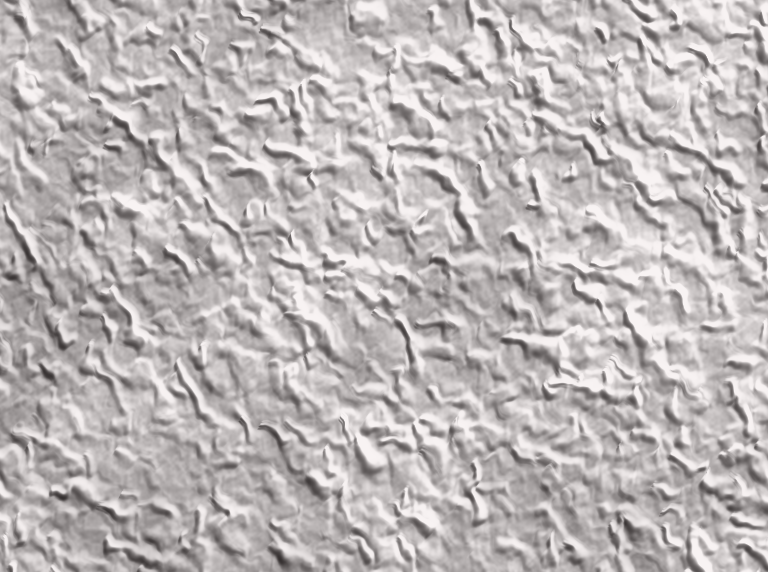
Reproduce this texture procedurally as a WebGL 2 fragment shader.

```glsl
#version 300 es
precision highp float;
// Rough white plaster: broken slanted ridges, lumps and sand under raking light.

#define LIGHT_DIR vec2(0.50, 0.866)
#define RIDGE_ANGLE -0.92
#define ANGLE_SPREAD 1.7
#define RIDGE_HEIGHT 0.0125
#define LUMP_HEIGHT 0.0105
#define PLAQUE_HEIGHT 0.0085
#define GRAIN_HEIGHT 0.0042
#define NEAR_STEP 0.0026
#define FAR_STEP 0.0075
#define RELIEF 1.25
#define BLOTCH 0.15
#define MID_TONE 0.735

uniform vec2 u_resolution;
out vec4 fragColor;

vec3 hash3(vec2 p) {
  vec3 q = fract(vec3(p.xyx) * vec3(0.1031, 0.1030, 0.0973));
  q += dot(q, q.yxz + 33.33);
  return fract((q.xxy + q.yzz) * q.zyx);
}

float noise(vec2 p) {
  vec2 i = floor(p), f = fract(p);
  f = f * f * (3.0 - 2.0 * f);
  float low = mix(hash3(i).x, hash3(i + vec2(1, 0)).x, f.x);
  float high = mix(hash3(i + vec2(0, 1)).x, hash3(i + vec2(1, 1)).x, f.x);
  return mix(low, high, f.y);
}

vec2 noise2(vec2 p) {
  return vec2(noise(p + 13.1), noise(p + 57.3)) - 0.5;
}

// One tapered, randomly turned stroke per cell; lengths are in cells.
float strokes(vec2 p, float cell, float seed, float reach, float width, float density) {
  vec2 q = p / cell + seed;
  vec2 id = floor(q);
  float top = 0.0;
  for (int j = -1; j <= 1; j++) {
    for (int i = -1; i <= 1; i++) {
      vec2 c = id + vec2(i, j);
      vec3 place = hash3(c + 11.0);
      vec3 shape = hash3(c + 83.0);
      float angle = RIDGE_ANGLE + (place.z - 0.5) * ANGLE_SPREAD;
      vec2 dir = vec2(cos(angle), sin(angle));
      vec2 v = q - c - 0.15 - 0.7 * place.xy;
      float halfLength = reach * (0.25 + 0.75 * shape.x);
      float along = clamp(dot(v, dir), -halfLength, halfLength);
      float radius = width * (0.6 + 0.8 * shape.y) * (1.0 + 0.45 * along / halfLength);
      float body = 1.0 - smoothstep(0.0, radius, length(v - dir * along));
      top = max(top, body * smoothstep(0.25, 0.85, shape.z + density));
    }
  }
  return top;
}

float height(vec2 p) {
  // Ragged outlines
  vec2 w = p + 0.024 * noise2(p * 27.0) + 0.013 * noise2(p * 68.0);
  float density = 0.6 * (noise(p * 4.5 + 3.0) - 0.4) + 0.15 * (p.x + p.y - 1.1);
  vec2 dir = vec2(cos(RIDGE_ANGLE), sin(RIDGE_ANGLE));
  vec2 g = vec2(dot(w, dir) * 0.7, dot(w, vec2(-dir.y, dir.x)));

  // Ridges and lumps, broken along their length
  float broken = 0.55 + 0.9 * noise(p * 42.0 + 6.0);
  float ridges = RIDGE_HEIGHT * strokes(w, 0.100, 5.3, 0.72, 0.160, density);
  float lumps = LUMP_HEIGHT * strokes(w, 0.054, 31.7, 0.42, 0.235, density);
  float h = broken * (max(ridges, lumps) + 0.4 * min(ridges, lumps));

  // Irregular plaques
  float plaque = 0.7 * noise(g * 34.0 + 41.0) + 0.3 * noise(g * 70.0 + 17.0);
  h += PLAQUE_HEIGHT * smoothstep(0.45, 0.78, plaque + 0.15 * density);

  // Sandy ground
  h += GRAIN_HEIGHT * (1.3 * noise(g * 62.0) + 0.65 * noise(g.yx * 118.0 + 9.0));
  return h + 0.0013 * noise(p * 175.0 + 4.0);
}

void main() {
  vec2 p = gl_FragCoord.xy / u_resolution.y;

  // Slope towards the light at two scales
  float h = height(p);
  float lit = height(p + LIGHT_DIR * NEAR_STEP);
  float shaded = height(p - LIGHT_DIR * NEAR_STEP);
  float farLit = height(p + LIGHT_DIR * FAR_STEP);
  float farShaded = height(p - LIGHT_DIR * FAR_STEP);
  float fine = (shaded - lit) / (2.0 * NEAR_STEP);
  float wide = (farShaded - farLit) / (2.0 * FAR_STEP);
  float slope = RELIEF * (0.55 * fine + 0.75 * wide);

  // Short cast shadows
  slope -= 0.35 * max((farLit - h) / FAR_STEP - 0.45, 0.0);

  // Soft highlights, deeper shadows
  float tone = MID_TONE;
  tone += slope > 0.0 ? 0.24 * tanh(1.1 * slope) : 0.48 * tanh(0.55 * slope);

  // Uneven whiteness: raised parts are paler, hollows are duller
  tone += BLOTCH * (noise(p * 8.0 + 20.0) - 0.5) + 0.6 * BLOTCH * (noise(p * 19.0 + 2.0) - 0.5);
  tone += 4.0 * (h - 0.0105) + 0.05 * (p.x + p.y - 1.17);
  tone = min(tone, 0.90 + 0.06 * tanh((tone - 0.90) / 0.06));

  vec3 colour = vec3(tone) + vec3(0.013, -0.007, -0.007);
  fragColor = vec4(clamp(colour, 0.0, 1.0), 1.0);
}
```
